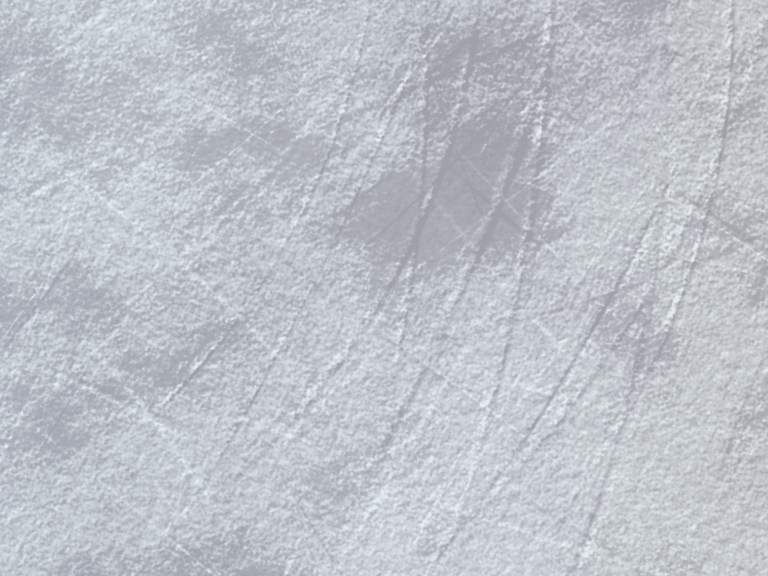
Write a WebGL 1 fragment shader that draws this texture.

```glsl
precision highp float;
// Worn skating ice: smooth grey patches under a thin, speckled layer of frost,
// crossed by many fine pale and dark scuffs and by long curved blade grooves.
// One tone value is summed from noise and bent-line distances, then coloured.

uniform vec2 u_resolution;

const vec3 SHADOW_ICE = vec3(0.64, 0.645, 0.68);
const vec3 BRIGHT_FROST = vec3(0.85, 0.88, 0.90);
const vec3 COOL_TINT = vec3(-0.012, 0.0, 0.012);
const float SMOOTH_TONE = 0.20;
const float FROST_TONE = 0.58;
const float GRAIN_FINE = 260.0;       // grains per canvas height
const float GRAIN_MEDIUM = 165.0;
const float GRAIN_LUMPS = 70.0;
const float GRAIN_STRENGTH = 0.95;
const vec2 LIGHT_STEP = vec2(-0.3, 0.55); // in grain cells
const float STREAK_ANGLE = 0.5;
const int GROOVES = 10;
const float GROOVE_WIDTH = 0.0046;
const float GROOVE_DEPTH = 0.42;
const float RIM_STRENGTH = 0.26;
const int SCUFFS = 70;
const float SCUFF_WIDTH = 0.0026;
const float SCUFF_STRENGTH = 0.25;

float hash(vec2 p) {
  return fract(sin(dot(p, vec2(127.1, 311.7))) * 43758.5453);
}

float noise(vec2 p) {
  vec2 cell = floor(p);
  vec2 f = fract(p);
  f = f * f * (3.0 - 2.0 * f);
  float low = mix(hash(cell), hash(cell + vec2(1.0, 0.0)), f.x);
  float high = mix(hash(cell + vec2(0.0, 1.0)), hash(cell + 1.0), f.x);
  return mix(low, high, f.y);
}

float fbm(vec2 p) {
  float sum = 0.0;
  float weight = 0.46;
  for (int i = 0; i < 6; i++) {
    sum += weight * noise(p);
    p = mat2(0.8, 0.6, -0.6, 0.8) * p * 2.1 + 17.3;
    weight *= 0.58;
  }
  return sum * 0.95;
}

vec2 rotate(vec2 p, float angle) {
  float c = cos(angle);
  float s = sin(angle);
  return vec2(c * p.x + s * p.y, c * p.y - s * p.x);
}

// Speckle plus side-lit lumps, each turned so that no lattice shows
float frostGrain(vec2 p) {
  vec2 medium = rotate(p, 1.1) * GRAIN_MEDIUM;
  vec2 lumps = rotate(p, 2.3) * GRAIN_LUMPS + 31.7;
  return 0.45 * (noise(rotate(p, 0.45) * GRAIN_FINE) - 0.5)
       + 0.52 * (noise(medium) - noise(medium + rotate(LIGHT_STEP, 1.1)))
       + 0.34 * (noise(lumps) - noise(lumps + rotate(LIGHT_STEP, 2.3)));
}

// Signed distance to a bent line (x) and its fading, worn presence (y)
vec2 bentLine(vec2 p, vec2 center, float angle, float bend, float reach, float seed) {
  vec2 q = rotate(p - center, angle);
  float slope = 2.0 * bend * q.x;
  float side = (q.y - bend * q.x * q.x) / sqrt(1.0 + slope * slope);
  float ends = 1.0 - smoothstep(0.4 * reach, reach, abs(q.x));
  float wear = smoothstep(0.15, 0.7, noise(vec2(q.x * 8.0, seed * 7.3)));
  return vec2(side, ends * mix(0.5, 1.0, wear));
}

float ridge(float d, float width) {
  float w = max(width, 0.7 / u_resolution.y);
  return exp(-d * d / (w * w)) * width / w;
}

// Long blade cuts: dark core with crumbled snow along one lip
float grooveTone(vec2 p, float aspect, float grain) {
  float tone = 0.0;
  float snow = (0.35 + 1.3 * smoothstep(0.45, 0.8, noise(p * 17.0))) * (0.8 + 2.0 * grain);
  for (int i = 0; i < GROOVES; i++) {
    float k = float(i);
    vec2 r = vec2(hash(vec2(k, 3.1)), hash(vec2(k, 8.7)));
    float across = mix(0.36, 0.96, (k + r.x) / float(GROOVES));
    vec2 center = vec2(across * aspect, mix(0.25, 0.75, r.y));
    float angle = mix(1.0, 1.5, hash(vec2(k, 14.2)));
    float bend = mix(0.05, 0.42, hash(vec2(k, 21.9)));
    vec2 line = bentLine(p, center, angle, bend, mix(0.4, 0.95, r.x), k + 2.0);
    float width = GROOVE_WIDTH * mix(0.6, 1.25, hash(vec2(k, 33.3)));
    float lip = 2.1 * width * sign(r.y - 0.4);
    tone -= GROOVE_DEPTH * line.y * ridge(line.x + 0.004 * grain, width);
    tone += RIM_STRENGTH * line.y * snow * ridge(line.x - lip, 1.7 * width);
  }
  return tone;
}

// Shallow scratches: mostly pale, some dark, in two crossing directions
float scuffTone(vec2 p, float aspect) {
  float tone = 0.0;
  for (int i = 0; i < SCUFFS; i++) {
    float k = float(i) + 50.0;
    vec2 r = vec2(hash(vec2(k, 1.3)), hash(vec2(k, 6.1)));
    float crossing = step(0.66, hash(vec2(k, 11.4)));
    float angle = mix(0.8, -0.7, crossing) + 1.0 * (hash(vec2(k, 17.8)) - 0.5);
    float bend = 0.5 * (hash(vec2(k, 23.5)) - 0.5);
    float reach = mix(0.15, 0.65, hash(vec2(k, 41.7)));
    vec2 line = bentLine(p, r * vec2(aspect, 1.0), angle, bend, reach, k);
    float shade = mix(1.0, -0.9, step(0.62, hash(vec2(k, 29.6))));
    tone += shade * line.y * ridge(line.x, SCUFF_WIDTH * mix(0.6, 2.0, hash(vec2(k, 37.2))));
  }
  return tone * SCUFF_STRENGTH;
}

void main() {
  vec2 p = gl_FragCoord.xy / u_resolution.y;
  float aspect = u_resolution.x / u_resolution.y;
  float grain = frostGrain(p);
  float scuffs = scuffTone(p, aspect);

  // Frost cover: ragged clouds with some drawn-out smears, scraped by scuffs
  float cloud = fbm(p * 4.5 + 5.2);
  float smear = fbm(rotate(p, STREAK_ANGLE) * vec2(3.5, 10.0) + 2.6);
  float cover = mix(cloud, smear, 0.35) + 0.2 * scuffs;
  float frost = smoothstep(0.38, 0.56, cover + 0.2 * grain);

  float tone = mix(SMOOTH_TONE, FROST_TONE, frost);
  tone += 0.5 * (fbm(p * 2.0 + 8.4) - 0.5) + 0.3 * (cloud - 0.5);
  tone += grain * GRAIN_STRENGTH * mix(0.3, 1.0, frost);
  tone += scuffs * (0.85 + grain) + grooveTone(p, aspect, grain);

  // Cool light from the left, greyer toward the right
  float left = 0.5 - p.x / aspect;
  tone = clamp(tone + 0.1 * left, -0.08, 1.2);
  vec3 color = mix(SHADOW_ICE, BRIGHT_FROST, tone) + COOL_TINT * left;
  gl_FragColor = vec4(color, 1.0);
}
```
